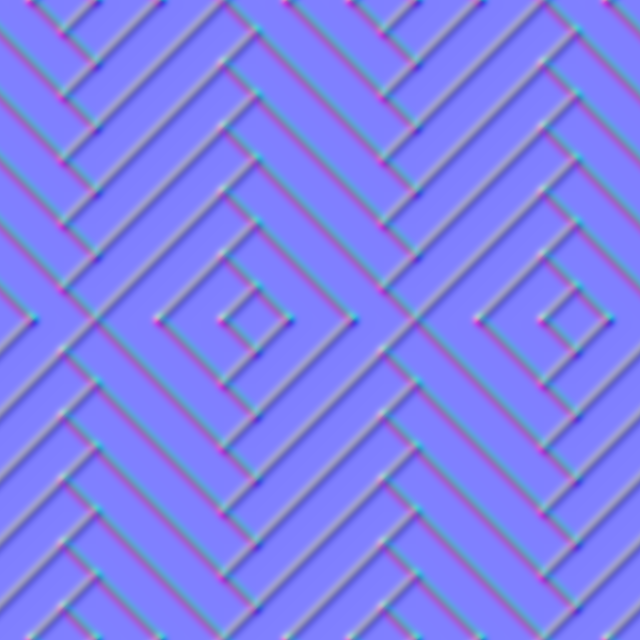
A Shadertoy shader for this texture map:

```glsl
// Tangent-space normal map (green pointing down) of interlocking diagonal planks.
// Grooves are clipped line families on a 10 x 20 patch; the second diagonal
// is the mirror of the first. Each groove has a soft Gaussian cross-section.

#define REPEATS vec2(2.0, 1.0)       // patches across and down
#define PATCH vec2(10.0, 20.0)       // patch size in half plank diagonals
#define GROOVE_REACH vec2(3.0, 5.0)  // half extent of each groove group
#define GROOVE_SIGMA 0.125           // softness of the groove profile
#define TILT 0.165                   // strongest lean of the groove banks
#define BLUE_DROP 0.27               // loss of blue at the groove floor
#define FLAT_NORMAL vec3(0.5, 0.5, 1.0)

// Vector from q to the closest falling diagonal in a group centred at 0.
// Lines satisfy x - y = k, with k even (parity 0) or odd (parity 1).
vec2 toGroup(vec2 q, float parity) {
    q = mod(q + 0.5 * PATCH, PATCH) - 0.5 * PATCH;
    float k = 2.0 * floor((q.x - q.y - parity) * 0.5 + 0.5) + parity;
    vec2 lineShift = 0.5 * vec2(k, -k);
    vec2 first = -GROOVE_REACH - lineShift;
    vec2 last = GROOVE_REACH - lineShift;
    float start = max(first.x, first.y);
    float end = min(last.x, last.y);
    if (start > end) return PATCH;
    float along = clamp(0.5 * (q.x + q.y), start, end);
    return vec2(along) + lineShift - q;
}

// The two groups sit in opposite halves of the patch.
vec2 toGroove(vec2 p) {
    vec2 a = toGroup(p - vec2(0.0, 0.25 * PATCH.y), 0.0);
    vec2 b = toGroup(p - vec2(0.5 * PATCH.x, 0.75 * PATCH.y), 1.0);
    return dot(a, a) < dot(b, b) ? a : b;
}

// xy: bank slope towards the groove, z: depth from 0 to 1.
vec3 grooveProfile(vec2 offset) {
    vec2 s = offset / GROOVE_SIGMA;
    float depth = exp(-0.5 * dot(s, s));
    return vec3(s * depth * exp(0.5), depth);
}

void mainImage(out vec4 fragColor, in vec2 fragCoord) {
    vec2 uv = fragCoord / iResolution.xy;
    vec2 p = vec2(uv.x, 1.0 - uv.y) * REPEATS * PATCH;

    // Falling diagonals, then rising ones by mirroring y
    vec2 mirrorY = vec2(1.0, -1.0);
    vec3 falling = grooveProfile(toGroove(p));
    vec3 rising = grooveProfile(toGroove(p * mirrorY));
    rising.xy *= mirrorY;

    // Encode the lean in red and green, the depth in blue
    vec2 lean = TILT * (falling.xy + rising.xy);
    float depth = max(falling.z, rising.z);
    vec3 color = FLAT_NORMAL + vec3(lean, -BLUE_DROP * depth);
    fragColor = vec4(clamp(color, 0.0, 1.0), 1.0);
}
```
